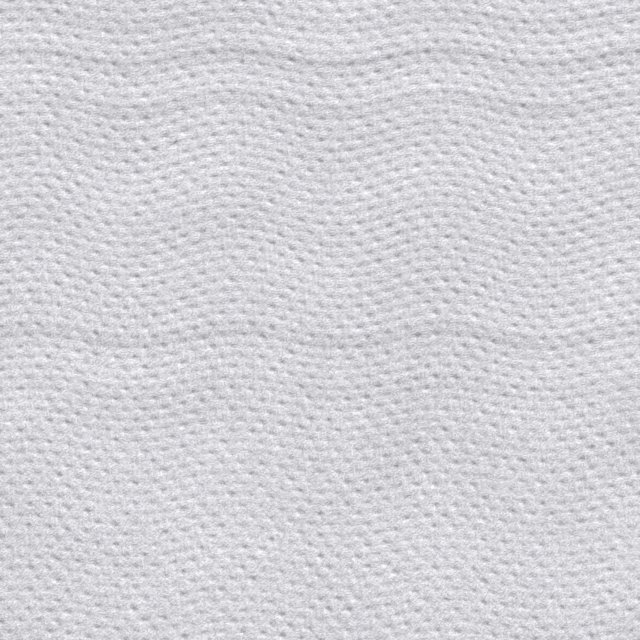
Give the GLSL for this texture, as a Shadertoy shader.

```glsl
// Pale grey embossed tissue: staggered dimples in wavy rows, with soft creases and fibre grain.

#define COLS 33.0          // dimples across
#define ROWS 61.0          // rows down, every other one shifted by half a cell
#define WAVES 3.07         // row undulations across
#define WAVE_HEIGHT 0.015  // undulation height where it is strongest
#define DIMPLE_SIZE vec2(0.0043, 0.0025)
#define DIMPLE_DARK 0.135
#define RIM_LIGHT 0.075
#define ROW_SHADE 0.016    // contrast of the ridges between rows
#define GRAIN 0.17
#define PAPER vec3(0.834, 0.830, 0.850)

const float TAU = 6.2831853;

float hash(vec2 p) {
    return fract(sin(dot(p, vec2(127.1, 311.7))) * 43758.5453);
}

float noise(vec2 p) {
    vec2 i = floor(p), f = fract(p);
    f = f * f * (3.0 - 2.0 * f);
    return mix(mix(hash(i), hash(i + vec2(1, 0)), f.x),
               mix(hash(i + vec2(0, 1)), hash(i + vec2(1, 1)), f.x), f.y);
}

// Noise centred on zero
float signedNoise(vec2 p) {
    return noise(p) - 0.5;
}

mat2 rotation(float angle) {
    float c = cos(angle), s = sin(angle);
    return mat2(c, -s, s, c);
}

float blob(vec2 d, vec2 size) {
    d /= size;
    return exp(-0.5 * dot(d, d));
}

// Straighten the wavy rows; the waves are tallest in the upper middle
vec2 unwave(vec2 uv) {
    float swell = exp(-pow((uv.y - 0.68) / 0.24, 2.0));
    float height = WAVE_HEIGHT * mix(0.5, 1.0, swell);
    float phase = uv.x - 0.365 + 0.02 * signedNoise(uv * vec2(2.0, 4.0));
    uv.y -= height * cos(TAU * WAVES * phase);
    return uv + 0.003 * vec2(signedNoise(uv * 7.0), signedNoise(uv * 7.0 + 40.0));
}

// Shaded hollows with a lit rim at the lower left
float dimples(vec2 p) {
    float shade = 0.0;
    float row = floor(p.y * ROWS);
    for (int j = -1; j <= 1; j++) {
        float r = row + float(j);
        float shift = 0.5 * mod(r, 2.0);
        float column = floor(p.x * COLS - shift);
        for (int i = -1; i <= 1; i++) {
            vec2 id = vec2(column + float(i), r);
            vec2 jitter = vec2(hash(id + 3.7), hash(id + 8.3)) - 0.5;
            vec2 center = (id + vec2(0.5 + shift, 0.5) + 0.12 * jitter) / vec2(COLS, ROWS);
            float strength = mix(0.55, 1.3, hash(id + 15.1));
            vec2 d = rotation(-0.15 + 0.4 * jitter.x) * (p - center);
            float dark = blob(d, DIMPLE_SIZE);
            float rim = blob(d + vec2(0.004, 0.0058), DIMPLE_SIZE);
            shade += strength * (RIM_LIGHT * rim - DIMPLE_DARK * dark);
        }
    }
    return shade;
}

// Shadowed fold along a row with a faint light edge above it
float crease(vec2 p, float y, float depth) {
    float d = p.y - y;
    float wear = 0.45 + 0.9 * noise(vec2(p.x * 5.0, y * 37.0));
    float fold = 0.35 * exp(-pow((d - 0.022) / 0.014, 2.0)) - exp(-pow(d / 0.011, 2.0));
    return depth * wear * fold;
}

// Crisp specks over fine horizontal and slanted fibres
float fibres(vec2 uv) {
    float g = 0.30 * signedNoise(uv * vec2(150.0, 420.0));
    g += 0.40 * signedNoise(rotation(0.45) * uv * vec2(230.0, 430.0) + 71.0);
    g += 0.85 * signedNoise(rotation(0.13) * uv * vec2(430.0, 490.0) + 23.0);
    return g;
}

void mainImage(out vec4 fragColor, in vec2 fragCoord) {
    vec2 uv = fragCoord / iResolution.xy;
    vec2 p = unwave(uv);

    // Embossing, and ridges between the rows that fade downwards
    float shade = dimples(p) + 0.008;
    float ridge = ROW_SHADE * mix(0.45, 1.0, smoothstep(0.1, 0.6, p.y));
    shade += ridge * cos(TAU * (p.y * ROWS - 0.08));

    // Folds
    shade += crease(p, 0.910, 0.050);
    shade += crease(p, 0.838, 0.032);
    shade += crease(p, 0.970, 0.025);
    shade += crease(p, 0.475, 0.042);
    shade += crease(p, 0.395, 0.018);

    // Uneven thickness and fibre grain
    shade += 0.031 * signedNoise(p * vec2(6.0, 14.0));
    shade += 0.018 * signedNoise(p * vec2(38.0, 70.0));
    shade += GRAIN * fibres(uv);

    fragColor = vec4(clamp(PAPER + shade, 0.0, 1.0), 1.0);
}
```
